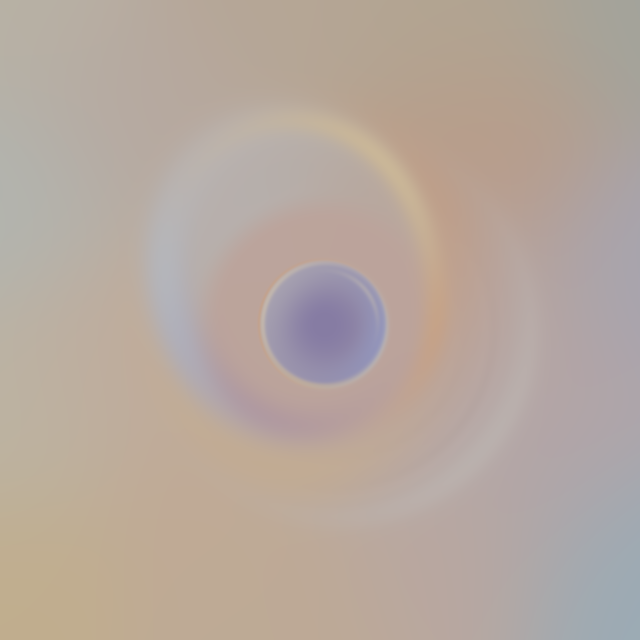
This background is drawn by a WebGL 2 fragment shader. Its source:

```glsl
#version 300 es
precision highp float;

uniform vec2 u_resolution;
out vec4 outColor;

// Geometry, in canvas units
const vec2 ORB_CENTER = vec2(0.506, 0.4935);
const float ORB_RADIUS = 0.098;
const vec2 DISC_CENTER = vec2(0.503, 0.497);
const float DISC_RADIUS = 0.185;
const vec2 HALO_CENTER = vec2(0.469, 0.560);
const float HALO_RADIUS = 0.230;
const vec2 ARC_CENTER = vec2(0.527, 0.492);
const float ARC_RADIUS = 0.299;
const float WASH_SPREAD = 0.17;
const float RIPPLE_AMOUNT = 0.005;

// Colours
const vec3 PINK = vec3(0.735, 0.640, 0.607);
const vec3 MIST = vec3(0.715, 0.690, 0.680);
const vec3 CREAM = vec3(0.800, 0.725, 0.595);
const vec3 ORANGE = vec3(0.780, 0.620, 0.500);
const vec3 SAND = vec3(0.765, 0.675, 0.570);
const vec3 SKY = vec3(0.700, 0.725, 0.760);
const vec3 BLUE = vec3(0.650, 0.660, 0.750);
const vec3 LILAC = vec3(0.680, 0.585, 0.625);
const vec3 PEARL = vec3(0.735, 0.705, 0.690);
const vec3 ORB_CORE = vec3(0.525, 0.485, 0.640);
const vec3 ORB_EDGE = vec3(0.660, 0.640, 0.690);
const vec3 ORB_BLUE = vec3(0.565, 0.580, 0.740);
const vec3 ORB_RIM = vec3(0.790, 0.740, 0.680);

float bell(float x, float width) {
    return exp(-x * x / (width * width));
}

// Soft directional weight: 1 towards the given angle, fading around it
float lobe(float angle, float center, float focus) {
    return exp(focus * (cos(angle - center) - 1.0));
}

float angleOf(vec2 v) {
    return atan(v.y, v.x + 1e-6);
}

// Adds one colour wash to a normalised blend
void wash(inout vec4 sum, vec2 p, vec2 at, vec3 color) {
    float w = bell(length(p - at), WASH_SPREAD) + 1e-5;
    sum += vec4(color, 1.0) * w;
}

vec3 backdrop(vec2 p) {
    vec4 sum = vec4(0.0);
    wash(sum, p, vec2(0.00, 1.00), vec3(0.720, 0.695, 0.645));
    wash(sum, p, vec2(0.00, 0.68), vec3(0.695, 0.710, 0.690));
    wash(sum, p, vec2(0.00, 0.36), vec3(0.735, 0.705, 0.640));
    wash(sum, p, vec2(0.02, 0.08), vec3(0.755, 0.680, 0.555));
    wash(sum, p, vec2(0.22, 0.82), vec3(0.715, 0.660, 0.625));
    wash(sum, p, vec2(0.20, 0.45), vec3(0.750, 0.670, 0.610));
    wash(sum, p, vec2(0.34, 0.20), vec3(0.750, 0.665, 0.585));
    wash(sum, p, vec2(0.42, 0.00), vec3(0.740, 0.665, 0.585));
    wash(sum, p, vec2(0.45, 1.00), vec3(0.710, 0.650, 0.585));
    wash(sum, p, vec2(0.72, 0.98), vec3(0.695, 0.645, 0.570));
    wash(sum, p, vec2(0.76, 0.76), vec3(0.725, 0.610, 0.535));
    wash(sum, p, vec2(0.74, 0.50), vec3(0.735, 0.640, 0.600));
    wash(sum, p, vec2(0.70, 0.14), vec3(0.725, 0.655, 0.625));
    wash(sum, p, vec2(0.86, 0.32), vec3(0.695, 0.645, 0.660));
    wash(sum, p, vec2(1.00, 0.98), vec3(0.635, 0.640, 0.610));
    wash(sum, p, vec2(1.00, 0.58), vec3(0.650, 0.645, 0.690));
    wash(sum, p, vec2(1.00, 0.10), vec3(0.605, 0.670, 0.710));
    return sum.rgb / sum.a;
}

vec3 addHalo(vec3 color, vec2 p) {
    vec2 v = p - HALO_CENTER;
    float a = angleOf(v);
    float edge = length(v) - HALO_RADIUS + 0.021 * cos(2.0 * a) + 0.009 * sin(2.0 * a);
    float disc = length(p - DISC_CENTER) - DISC_RADIUS;

    // Misty crescent, then the pink disc inside it
    color = mix(color, MIST, smoothstep(0.04, -0.03, edge) * (0.3 + 0.6 * lobe(a, 2.4, 1.0)));
    color = mix(color, PINK, 0.95 * smoothstep(0.025, -0.03, disc));

    // Tinted rim, changing hue around the ring
    color = mix(color, SAND, 0.75 * bell(edge - 0.035, 0.045) * lobe(a, 4.4, 2.0));
    color = mix(color, LILAC, 0.80 * bell(edge + 0.025, 0.032) * lobe(a, 4.35, 3.0));
    color = mix(color, BLUE, 0.65 * bell(edge + 0.002, 0.030) * lobe(a, 3.55, 5.0));
    color = mix(color, SKY, 0.75 * bell(edge - 0.002, 0.034) * lobe(a, 2.95, 4.0));
    color = mix(color, PEARL, 0.55 * bell(edge, 0.040) * lobe(a, 2.1, 3.0));
    color = mix(color, ORANGE, 0.75 * bell(edge - 0.004, 0.022) * lobe(a, -0.25, 6.0));
    color = mix(color, ORANGE, 0.30 * bell(edge - 0.035, 0.040) * lobe(a, 0.45, 3.0));
    return mix(color, CREAM, 0.85 * bell(edge, 0.021) * lobe(a, 0.95, 2.8));
}

vec3 addOuterArc(vec3 color, vec2 p) {
    vec2 v = p - ARC_CENTER;
    float a = angleOf(v);
    float edge = length(v) - ARC_RADIUS;
    float side = lobe(a, -0.7, 2.2);
    float ripple = sin(edge * 150.0) + 0.6 * sin(edge * 260.0 + 2.0 * a);
    color += RIPPLE_AMOUNT * ripple * bell(edge + 0.05, 0.06) * side;
    color = mix(color, MIST, 0.25 * bell(edge + 0.015, 0.060) * side);
    return mix(color, PEARL, 0.70 * bell(edge, 0.024) * side);
}

vec3 addOrb(vec3 color, vec2 p) {
    vec2 v = p - ORB_CENTER;
    float a = angleOf(v);
    float r = length(v) / ORB_RADIUS;
    float paleSide = lobe(a, 2.5, 0.7);

    // Violet body with a pale left and a blue right
    vec3 body = mix(ORB_CORE, ORB_EDGE, smoothstep(0.1, 1.0, r) * (0.3 + 0.65 * paleSide));
    body = mix(body, ORB_BLUE, 0.85 * smoothstep(0.45, 0.95, r) * lobe(a, -0.25, 1.8));
    body = mix(body, PEARL, 0.55 * bell(r - 0.86, 0.045) * lobe(a, 0.65, 5.0));
    color = mix(color, body, smoothstep(1.03, 0.96, r));

    // Bright rim and thin coloured fringes
    color = mix(color, ORB_RIM, 0.75 * bell(r - 0.975, 0.045) * lobe(a, 2.9, 0.9));
    color = mix(color, SAND, 0.65 * bell(r - 0.99, 0.045) * lobe(a, 4.4, 3.0));
    color = mix(color, ORANGE, 0.55 * bell(r - 1.035, 0.025) * lobe(a, 2.9, 1.2));
    return mix(color, SKY, 0.45 * bell(r - 1.01, 0.045) * lobe(a, -0.5, 1.5));
}

void main() {
    float scale = min(u_resolution.x, u_resolution.y);
    vec2 p = (gl_FragCoord.xy - 0.5 * u_resolution) / scale + 0.5;
    vec3 color = backdrop(p);
    color = addOuterArc(color, p);
    color = addHalo(color, p);
    color = addOrb(color, p);
    outColor = vec4(color, 1.0);
}
```
